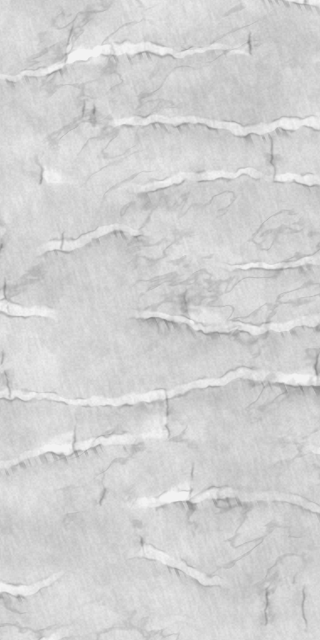
Give the GLSL for this texture, as a Shadertoy shader.

```glsl
// Pale grey weathered plaster: layered sheets with frayed white seams, cracks and creases.

const float ROW_HEIGHT = 0.2;
const float BASE_GREY = 0.838;

// Sineless hash, 0 to 1
float hash(vec2 p) {
    vec3 q = fract(p.xyx * 0.1031);
    q += dot(q, q.yzx + 33.33);
    return fract((q.x + q.y) * q.z);
}

float noise(vec2 p) {
    vec2 cell = floor(p), f = fract(p);
    f = f * f * (3.0 - 2.0 * f);
    float low = mix(hash(cell), hash(cell + vec2(1, 0)), f.x);
    float high = mix(hash(cell + vec2(0, 1)), hash(cell + vec2(1, 1)), f.x);
    return mix(low, high, f.y);
}

float fbm(vec2 p, int octaves) {
    float sum = 0.0, total = 0.0, amp = 0.5;
    for (int i = 0; i < octaves; i++) {
        sum += amp * noise(p);
        total += amp;
        amp *= 0.55;
        p = mat2(1.6, 1.2, -1.2, 1.6) * p + 17.3;
    }
    return sum / total;
}

float line(float d, float width) {
    return exp(-d * d / (width * width));
}

// Height of a seam along x
float seamHeight(float x, float row) {
    float sway = noise(vec2(x * 2.6, row * 7.3)) - 0.5;
    float jag = fbm(vec2(x * 9.0, row * 3.1), 3) - 0.5;
    return row * ROW_HEIGHT + 0.13 * sway + 0.05 * jag;
}

// White torn band with a dark lip and short stitch-like fibres
float seamShade(vec2 p, float row) {
    float ragged = 0.018 * (fbm(p * 38.0, 2) - 0.5);
    float d = p.y - seamHeight(p.x, row) + ragged;
    float strength = smoothstep(0.22, 0.6, noise(vec2(p.x * 3.5 + row * 11.0, row)));
    float width = mix(0.012, 0.046, noise(vec2(p.x * 5.0, row + 40.5)));
    float band = smoothstep(-0.003, 0.004, d) * (1.0 - smoothstep(width * 0.65, width, d));
    float lip = line(d + 0.003, 0.005) * smoothstep(0.25, 0.7, noise(p * 30.0));
    float rim = line(d - width, 0.004) * smoothstep(0.4, 0.75, noise(p * 24.0 + 9.0));
    float fibres = smoothstep(0.45, 0.8, noise(vec2(p.x * 95.0 + p.y * 40.0, p.y * 16.0)));
    float fray = fibres * line(d + 0.012, 0.013) * smoothstep(0.3, 0.65, noise(p * 7.0 + row));
    float shadow = line(d + 0.025, 0.03);
    float white = band * mix(0.04, 0.115, noise(p * 18.0));
    return strength * (white - 0.14 * lip - 0.10 * rim - 0.12 * fray - 0.025 * shadow);
}

// Upright crack rising from a seam, with a bright slab on one side
float crackShade(vec2 p, float row, float k) {
    vec2 seed = vec2(row * 5.0 + 3.0, k * 13.0 + 2.0);
    float x0 = hash(seed);
    float size = mix(0.07, 0.18, hash(seed + 7.0));
    float side = hash(seed + 19.0) < 0.5 ? -1.0 : 1.0;
    float rise = p.y - seamHeight(x0, row);
    float lean = (hash(seed + 29.0) - 0.5) * 0.35;
    float d = p.x - x0 - lean * rise - 0.03 * (fbm(vec2(p.y * 22.0, row + k), 3) - 0.5);
    float span = smoothstep(-0.005, 0.01, rise) * (1.0 - smoothstep(size * 0.7, size, rise));
    float crack = line(d, 0.0045) * smoothstep(0.2, 0.65, noise(p * 32.0));
    float rubble = line(d, 0.025) * smoothstep(0.5, 0.75, fbm(p * 28.0 + row, 3));
    float reach = d * side + 0.02 * (noise(p * 25.0) - 0.5);
    float slab = smoothstep(0.0, 0.008, reach) * (1.0 - smoothstep(0.05, 0.15, reach));
    slab *= 1.0 - smoothstep(size * 0.4, size * 0.6, rise + reach * 0.35);
    float bright = step(0.45, hash(seed + 41.0)) * 0.075;
    return span * (bright * slab - 0.15 * crack - 0.09 * rubble);
}

// Thin ridges of folded paper
float creaseRidge(vec2 p, vec2 stretch) {
    vec2 warp = vec2(fbm(p * 5.0, 3), fbm(p * 5.0 + 31.0, 3)) - 0.5;
    float ridge = 1.0 - abs(2.0 * fbm((p + 0.1 * warp) * stretch, 4) - 1.0);
    return smoothstep(0.86, 1.0, ridge);
}

// Ridges lit from above left, gathered in crumpled areas
float creaseShade(vec2 p) {
    vec2 tilted = vec2(p.x + 0.5 * p.y, p.y - 0.5 * p.x);
    vec2 stretch = vec2(6.0, 12.0);
    float ridge = creaseRidge(tilted, stretch);
    float lit = ridge - creaseRidge(tilted + vec2(0.004, -0.006), stretch);
    float crumpled = smoothstep(0.46, 0.66, fbm(p * 3.7 + 8.0, 3));
    return crumpled * (0.08 * lit - 0.085 * ridge);
}

// Cloudy stains, slanting brush fibres and fine grain
float surfaceShade(vec2 p) {
    float stains = fbm(p * vec2(4.0, 6.0) + 3.0, 5) - 0.5;
    float blotches = smoothstep(0.52, 0.62, fbm(p * 13.0 + 50.0, 4));
    float fibres = noise(vec2(p.x * 120.0 + p.y * 35.0, p.y * 32.0)) - 0.5;
    float grain = noise(p * 190.0) - 0.5;
    return 0.17 * stains - 0.022 * blotches + 0.042 * fibres + 0.045 * grain;
}

void mainImage(out vec4 fragColor, in vec2 fragCoord) {
    vec2 p = fragCoord / iResolution.x;
    float grey = BASE_GREY + surfaceShade(p) + creaseShade(p);
    float nearestRow = floor(p.y / ROW_HEIGHT);
    for (float i = -1.0; i <= 2.0; i++) {
        float row = nearestRow + i + 20.0;
        vec2 shifted = p + vec2(0.0, 20.0 * ROW_HEIGHT);
        grey += seamShade(shifted, row);
        for (float k = 0.0; k < 2.0; k++) grey += crackShade(shifted, row, k);
    }
    fragColor = vec4(vec3(clamp(grey, 0.56, 0.95)), 1.0);
}
```
